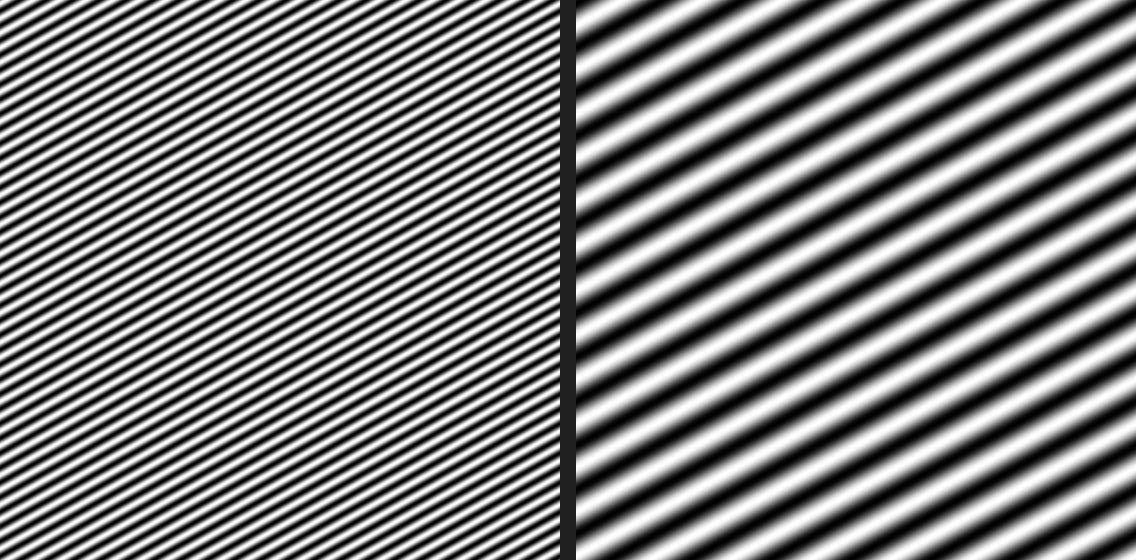
Left: the whole. Right: its middle third, enlarged.
Reproduce this pattern procedurally as a Shadertoy shader.

```glsl
// Soft black and white diagonal stripes with a sinusoidal profile.

// Brightness of the wave: 21 cycles across and 38 cycles up.
float stripeWave(vec2 uv) {
    float cycles = dot(uv, vec2(-21.0, 38.0)) + 0.5;
    return 0.5 + 0.5 * sin(6.28319 * cycles);
}

void mainImage(out vec4 fragColor, in vec2 fragCoord) {
    vec2 uv = fragCoord / iResolution.xy;
    fragColor = vec4(vec3(stripeWave(uv)), 1.0);
}
```
